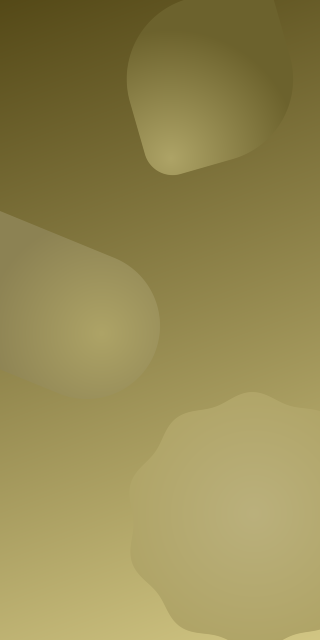
Write a Shadertoy shader that draws this background.

```glsl
// Olive-gold backdrop: a slanted linear gradient under three softly lit shapes,
// a rounded leaf, a tilted capsule and a wavy disc. Each is a distance function
// filled with its own radial glow. Canvas units: width 1, height 2.

#define SLANT radians(20.0)
#define LEAF_TILT radians(16.0)
#define LEAF_HALF 0.26
#define LEAF_TIP_RADIUS 0.09
#define CAPSULE_TILT radians(22.3)
#define CAPSULE_RADIUS 0.229
#define DISC_RADIUS 0.39
#define DISC_WAVE 0.013
#define DISC_LOBES 10.0

const vec3 SHADOW = vec3(0.33, 0.285, 0.09);
const vec3 SUNLIT = vec3(0.82, 0.775, 0.515);
const vec3 GOLD = vec3(0.68, 0.64, 0.40);
const vec3 LEAF_DARK = vec3(0.425, 0.385, 0.175);
const vec3 CAPSULE_DARK = vec3(0.55, 0.51, 0.325);
const vec3 DISC_LIGHT = vec3(0.73, 0.69, 0.485);
const vec3 DISC_EDGE = vec3(0.69, 0.645, 0.405);

vec2 rotate(vec2 p, float angle) {
    float c = cos(angle), s = sin(angle);
    return vec2(c * p.x + s * p.y, c * p.y - s * p.x);
}

// Square with two opposite full-round corners, a soft tip and a sharp corner
float leafDistance(vec2 p) {
    float radius = LEAF_HALF;
    if (p.x < 0.0 && p.y < 0.0) radius = LEAF_TIP_RADIUS;
    if (p.x > 0.0 && p.y > 0.0) radius = 0.02;
    vec2 q = abs(p) - LEAF_HALF + radius;
    return min(max(q.x, q.y), 0.0) + length(max(q, 0.0)) - radius;
}

// Round on the right, running off to the left
float capsuleDistance(vec2 p) {
    return length(vec2(max(p.x, 0.0), p.y)) - CAPSULE_RADIUS;
}

float wavyDiscDistance(vec2 p) {
    float angle = atan(p.y, p.x);
    float wave = cos(DISC_LOBES * (angle - radians(199.0)));
    return length(p) - DISC_RADIUS - DISC_WAVE * wave;
}

vec3 glow(vec2 p, vec2 center, float radius, vec3 inner, vec3 outer) {
    return mix(inner, outer, clamp(distance(p, center) / radius, 0.0, 1.0));
}

vec3 paint(vec3 base, vec3 fill, float dist, float pixel) {
    return mix(base, fill, smoothstep(0.5 * pixel, -0.5 * pixel, dist));
}

void mainImage(out vec4 fragColor, in vec2 fragCoord) {
    vec2 p = fragCoord / iResolution.xy * vec2(1.0, 2.0);
    float pixel = 2.5 / iResolution.y;

    // Slanted gradient from the top left to the bottom right
    vec2 slope = vec2(sin(SLANT), cos(SLANT));
    float t = dot(vec2(p.x, 2.0 - p.y), slope) / dot(vec2(1.0, 2.0), slope);
    vec3 color = mix(SHADOW, SUNLIT, t);

    // Wavy disc, lower right
    vec3 fill = glow(p, vec2(0.794, 0.395), 0.40, DISC_LIGHT, DISC_EDGE);
    float dist = wavyDiscDistance(p - vec2(0.794, 0.372));
    color = paint(color, fill, dist, pixel);

    // Capsule, middle left
    fill = glow(p, vec2(0.318, 0.958), 0.36, GOLD, CAPSULE_DARK);
    dist = capsuleDistance(rotate(p - vec2(0.271, 0.982), -CAPSULE_TILT));
    color = paint(color, fill, dist, pixel);

    // Leaf, upper right
    fill = glow(p, vec2(0.534, 1.505), 0.40, GOLD, LEAF_DARK);
    dist = leafDistance(rotate(p - vec2(0.656, 1.753), LEAF_TILT));
    color = paint(color, fill, dist, pixel);

    fragColor = vec4(color, 1.0);
}
```
